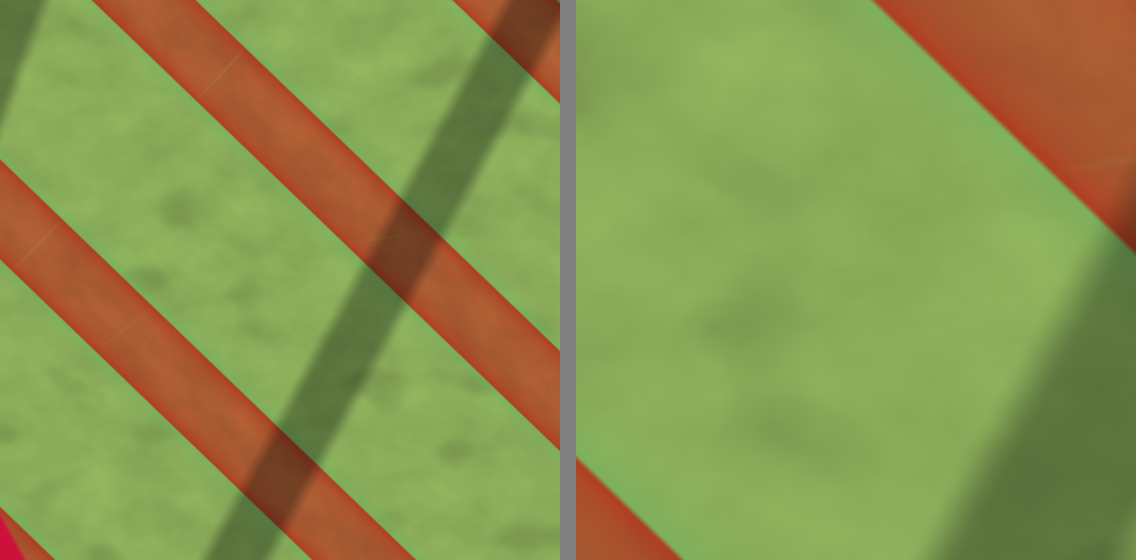
Left, the full canvas; right, a detail of the centre.
A WebGL 2 fragment shader for this pattern:

```glsl
#version 300 es
precision highp float;
// Diagonal clay-red stripes on mottled green, crossed by soft slanted shadows.
// Stripes are a repeated distance across a rotated axis; shadows are a loop of
// fanned bands; gradient noise adds wear and faint seams cut across the stripes.

uniform vec2 u_resolution;
out vec4 fragColor;

// Colours
const vec3 GRASS        = vec3(0.545, 0.675, 0.350);
const vec3 GRASS_FRINGE = vec3(0.455, 0.705, 0.370);
const vec3 CLAY         = vec3(0.665, 0.365, 0.200);
const vec3 CLAY_EDGE    = vec3(0.690, 0.215, 0.120);
const vec3 SEAM         = vec3(0.640, 0.470, 0.260);
const vec3 CRIMSON      = vec3(0.800, 0.070, 0.230);
const vec3 SHADOW_TINT  = vec3(0.660, 0.680, 0.690);

// Stripes: unit axis, spacing and width, measured across the stripe
const vec2  STRIPE_DIR    = vec2(0.7203, -0.6936);
const float STRIPE_PERIOD = 0.4469;
const float STRIPE_OFFSET = -0.1777;
const float STRIPE_HALF   = 0.0643;
const float EDGE_SOFT     = 0.0022;
const float FRINGE_WIDTH  = 0.013;
const float RED_WIDTH     = 0.016;

// Shadows: position along the top edge, lean and softness
const float SHADOW_TOP    = 0.964;
const float SHADOW_PERIOD = 0.935;
const float SHADOW_LEAN   = 0.543;
const float SHADOW_FAN    = 0.180;
const float SHADOW_HALF   = 0.050;
const float SHADOW_SOFT   = 0.016;

// Wear
const float GRASS_MOTTLE = 0.13;
const float CLAY_MOTTLE  = 0.15;
const float SEAM_HALF    = 0.0022;

vec2 hashGradient(vec2 cell) {
    vec3 h = fract(cell.xyx * vec3(0.1031, 0.1030, 0.0973));
    h += dot(h, h.yzx + 33.33);
    float angle = 6.2832 * fract((h.x + h.y) * h.z);
    return vec2(cos(angle), sin(angle));
}

float gradientNoise(vec2 p) {
    vec2 i = floor(p), f = fract(p);
    vec2 w = f * f * f * (f * (f * 6.0 - 15.0) + 10.0);
    vec2 e = vec2(0.0, 1.0);
    float a = dot(hashGradient(i), f);
    float b = dot(hashGradient(i + e.yx), f - e.yx);
    float c = dot(hashGradient(i + e.xy), f - e.xy);
    float d = dot(hashGradient(i + e.yy), f - e.yy);
    return mix(mix(a, b, w.x), mix(c, d, w.x), w.y);
}

float fbm(vec2 p) {
    float sum = 0.0, amplitude = 0.6;
    for (int i = 0; i < 4; i++) {
        sum += amplitude * gradientNoise(p);
        p = mat2(1.6, 1.2, -1.2, 1.6) * p + 7.3;
        amplitude *= 0.55;
    }
    return sum;
}

// Two faint joins per stripe, shifted and tilted by the stripe index
float seams(float along, float across, float id) {
    float cover = 0.0;
    for (int i = 0; i < 2; i++) {
        float k = float(i);
        float centre = 0.376 - 0.024 * id + k * (0.419 - 0.203 * id);
        float tilt = k * (0.76 - 0.60 * id);
        float d = abs(along - centre + tilt * across) / sqrt(1.0 + tilt * tilt);
        cover = max(cover, (0.55 - 0.25 * k) * (1.0 - smoothstep(0.0, 2.0 * SEAM_HALF, d)));
    }
    return cover;
}

// Slanted bands whose lean changes from one to the next
float shadows(vec2 p) {
    float cover = 0.0;
    for (int i = -1; i <= 1; i++) {
        float k = float(i);
        float lean = SHADOW_LEAN + SHADOW_FAN * k;
        float centre = SHADOW_TOP + SHADOW_PERIOD * k - lean * (1.0 - p.y);
        float d = abs(p.x - centre) / sqrt(1.0 + lean * lean);
        cover = max(cover, 1.0 - smoothstep(SHADOW_HALF - SHADOW_SOFT, SHADOW_HALF + SHADOW_SOFT, d));
    }
    return cover;
}

void main() {
    vec2 p = gl_FragCoord.xy / u_resolution;
    vec2 fromTop = p - vec2(0.0, 1.0);
    float along = dot(fromTop, STRIPE_DIR);
    float across = dot(fromTop, vec2(STRIPE_DIR.y, -STRIPE_DIR.x)) - STRIPE_OFFSET;
    float id = floor(across / STRIPE_PERIOD + 0.5);
    float local = across - id * STRIPE_PERIOD;
    float edge = abs(local) - STRIPE_HALF;

    // Green ground with mottling, sparse dark blotches and a bright fringe
    float mottle = fbm(p * vec2(9.0, 12.0) + 3.0);
    float blotch = smoothstep(0.18, 0.5, gradientNoise(p * vec2(8.0, 11.0) + 21.0));
    vec3 grass = GRASS * (1.0 + GRASS_MOTTLE * mottle - 0.09 * blotch);
    grass = mix(grass, GRASS_FRINGE, 0.75 * exp(-max(edge, 0.0) / FRINGE_WIDTH));

    // Clay stripe, redder at its edges, with stains and seams
    float stain = fbm(vec2(along * 9.0, local * 15.0 + id * 5.7) + 11.0);
    vec3 clay = CLAY * (1.0 + CLAY_MOTTLE * stain);
    clay = mix(clay, SEAM, seams(along, local, id));
    clay = mix(clay, CLAY_EDGE, 0.9 * exp(min(edge, 0.0) / RED_WIDTH));

    vec3 colour = mix(clay, grass, smoothstep(-EDGE_SOFT, EDGE_SOFT, edge));
    colour *= mix(vec3(1.0), SHADOW_TINT, shadows(p));

    // Crimson wedge in the lower left corner
    float wedge = dot(p - vec2(0.0, 0.082), vec2(0.874, 0.486));
    colour = mix(CRIMSON, colour, smoothstep(-0.005, 0.004, wedge));

    fragColor = vec4(colour, 1.0);
}
```
